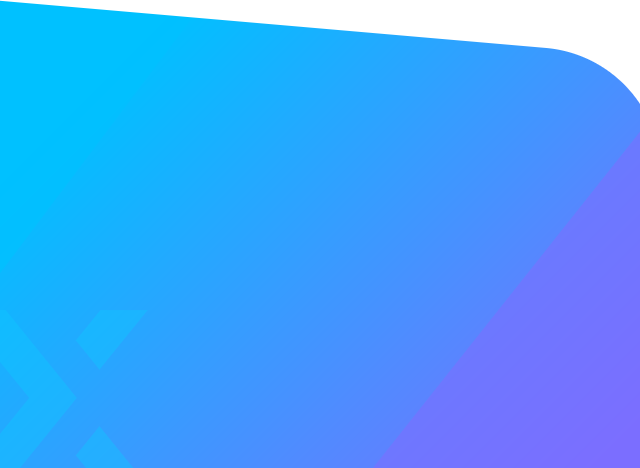
A WebGL 2 fragment shader for this background:

```glsl
#version 300 es
precision highp float;
// A blue to violet panel with a rounded corner, diagonal bands and faint chevrons on white.
uniform vec2 u_resolution;
out vec4 fragColor;

const vec3 CYAN = vec3(0.0, 0.755, 1.0);
const vec3 VIOLET = vec3(0.482, 0.433, 1.0);
const vec3 CHEVRON_TINT = vec3(0.05, 0.785, 1.0);
const float LEAN = 0.81;        // horizontal run per unit of height on chevron sides
const float LEAN_SCALE = 0.776; // turns a horizontal offset into a distance

// Antialiased coverage of a signed distance, negative inside.
float cover(float dist, float pixel) {
    return clamp(0.5 - dist / pixel, 0.0, 1.0);
}

// Signed distance to the half plane on the far side of a line.
float halfPlane(vec2 p, vec2 origin, vec2 normal) {
    return -dot(p - origin, normalize(normal));
}

// Sloping top edge that runs into an arc at its right end.
float panel(vec2 p, vec2 center, float radius, vec2 slope) {
    vec2 q = p - center;
    vec2 along = normalize(slope);
    float side = dot(q, along);
    float up = dot(q, vec2(along.y, -along.x));
    return (side > 0.0 && up > 0.0 ? length(q) : up) - radius;
}

// Right-pointing chevron; h is the height away from its axis.
float chevron(float x, float h, float tip, float width) {
    float middle = tip - 0.5 * width;
    return (abs(x + h * LEAN - middle) - 0.5 * width) * LEAN_SCALE;
}

// Cut arm with a pointed left side at the height bend.
float arm(float x, float h, float left, float bend, vec2 foot) {
    float leftSide = left + abs(h - bend) * LEAN - x;
    float rightSide = x - foot.x - (h - foot.y) * LEAN;
    return max(leftSide, rightSide) * LEAN_SCALE;
}

void main() {
    // Units of canvas width, with y measured down from the top.
    vec2 p = vec2(gl_FragCoord.x, u_resolution.y - gl_FragCoord.y) / u_resolution.x;
    float pixel = 1.0 / u_resolution.x;

    // Diagonal base gradient
    float blend = clamp((p.x + p.y - 0.288) / (1.654 - 0.288), 0.0, 1.0);
    vec3 color = mix(CYAN, VIOLET, blend);

    // Corner bands
    float cyanBand = -halfPlane(p, vec2(0.0, 0.427), vec2(0.799, 0.601));
    float violetBand = halfPlane(p, vec2(0.582, 0.732), vec2(0.783, 0.622));
    color = mix(color, CYAN, 0.75 * cover(cyanBand, pixel));
    color = mix(color, VIOLET, 0.58 * cover(violetBand, pixel));

    // Chevron and its two arms, mirrored about a horizontal axis
    float h = abs(p.y - 0.6217);
    float mark = min(chevron(p.x, h, 0.12, 0.0744),
                     arm(p.x, h, 0.1185, 0.0898, vec2(0.156, 0.0449)));
    mark = max(mark, h - 0.1372);
    color = mix(color, CHEVRON_TINT, 0.4 * cover(mark, pixel));

    // Panel over white
    float shape = panel(p, vec2(0.836, 0.2708), 0.1966, vec2(0.9963, 0.0861));
    color = mix(vec3(1.0), color, cover(shape, pixel));
    fragColor = vec4(color, 1.0);
}
```
